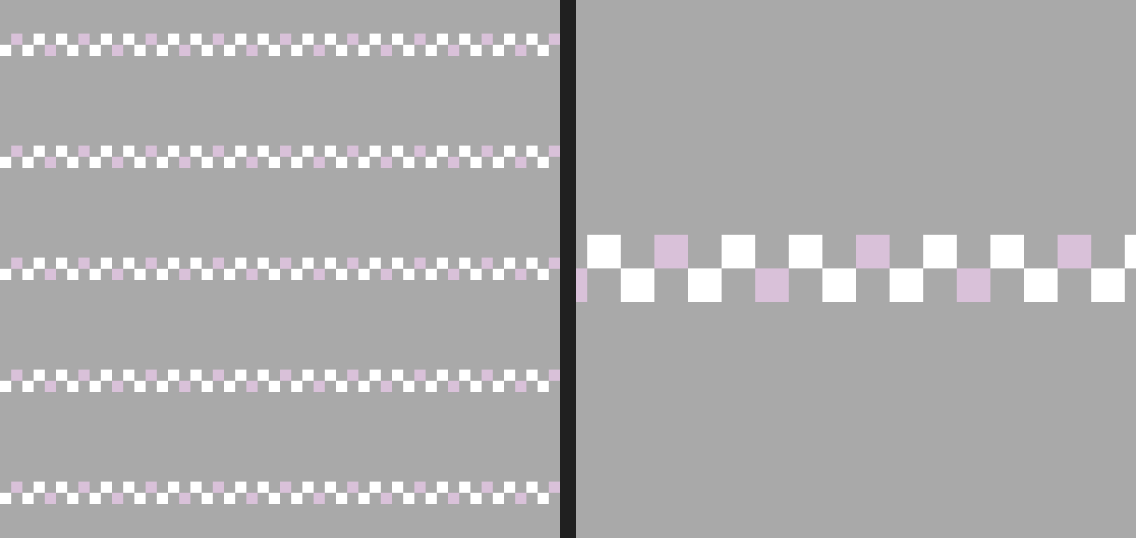
Left: the whole. Right: its middle third, enlarged.
Reproduce this pattern procedurally as a Shadertoy shader.

```glsl
// Five thin checkered bands, two cells tall, on a plain grey ground.
// The canvas is a grid of square cells; each cell's colour follows from its
// column and row, and neighbouring cells are blended across their shared edges.

const float CELLS_ACROSS = 50.0;
const float BAND_PERIOD = 10.0;   // cells from one band to the next
const float BAND_TOP = 3.0;       // first row of a band, counted downward
const float BAND_HEIGHT = 2.0;
const float TINT_PERIOD = 3.0;    // every third column is tinted

const vec3 GROUND = vec3(0.663);
const vec3 WHITE = vec3(1.0);
const vec3 THISTLE = vec3(0.85, 0.757, 0.85);

// Flat colour of one grid cell (column from the left, row from the top).
vec3 cellColor(vec2 cell) {
    float bandRow = mod(cell.y, BAND_PERIOD) - BAND_TOP;
    bool inBand = bandRow > -0.5 && bandRow < BAND_HEIGHT - 0.5;
    bool isChecked = mod(cell.x + bandRow, 2.0) > 0.5;
    bool isTinted = abs(mod(cell.x, TINT_PERIOD) - 1.0) < 0.5;
    if (!inBand || !isChecked) return GROUND;
    return isTinted ? THISTLE : WHITE;
}

// Blend the four cells around the nearest grid corner over one pixel width.
vec3 smoothCells(vec2 p, float pixelWidth) {
    vec2 corner = floor(p + 0.5);
    vec2 blend = clamp((p - corner) / pixelWidth + 0.5, 0.0, 1.0);
    vec3 upper = mix(cellColor(corner - 1.0), cellColor(corner - vec2(0.0, 1.0)), blend.x);
    vec3 lower = mix(cellColor(corner - vec2(1.0, 0.0)), cellColor(corner), blend.x);
    return mix(upper, lower, blend.y);
}

void mainImage(out vec4 fragColor, in vec2 fragCoord) {
    // Square cells sized by the canvas width, with rows measured from the top.
    float cellsPerPixel = CELLS_ACROSS / iResolution.x;
    vec2 fromTopLeft = vec2(fragCoord.x, iResolution.y - fragCoord.y);
    fragColor = vec4(smoothCells(fromTopLeft * cellsPerPixel, cellsPerPixel), 1.0);
}
```
